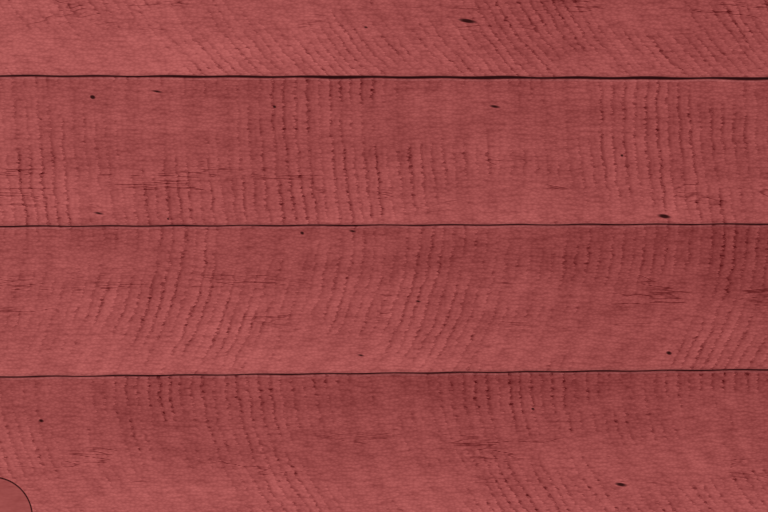
A Shadertoy shader for this texture:

```glsl
// Four weathered, red-painted wooden boards with saw marks, grain, nail holes and dark seams.

vec2 hash2(vec2 p) {
    return fract(sin(vec2(dot(p, vec2(127.1, 311.7)), dot(p, vec2(269.5, 183.3)))) * 43758.5);
}

// Distance to the nearest scattered point
float cellular(vec2 p) {
    vec2 cell = floor(p);
    float nearest = 2.0;
    for (int y = -1; y <= 1; y++)
    for (int x = -1; x <= 1; x++) {
        vec2 c = cell + vec2(x, y);
        nearest = min(nearest, length(c + hash2(c) - p));
    }
    return nearest;
}

// Layered, warped sines, roughly -1 to 1
float waves(vec2 p) {
    float sum = 0.0, amp = 0.5;
    for (int i = 0; i < 5; i++) {
        p = mat2(1.6, 1.1, -1.1, 1.6) * p + 1.7;
        p += 0.6 * sin(p.yx * 0.8 + float(i));
        sum += amp * sin(p.x) * sin(p.y);
        amp *= 0.62;
    }
    return sum;
}

// Sparse nail holes and short splits, one chance per cell
float holes(vec2 p, float px) {
    vec2 cell = floor(p * 8.0);
    vec2 h = hash2(cell + 31.0), size = hash2(cell + 77.0);
    vec2 d = p - (cell + 0.25 + 0.5 * h) / 8.0;
    d.y += 0.15 * d.x;
    d.x /= 1.2 + 4.0 * size.y * size.y * size.y;
    float radius = 0.0012 + 0.0024 * size.x * size.x;
    return step(fract(h.x * 17.0 + h.y * 5.0), 0.24) * (1.0 - smoothstep(-px, px, length(d) - radius));
}

// Faint oval rings around a few knots
float knots(vec2 p) {
    vec2 cell = floor(p * 2.6);
    vec2 h = hash2(cell + 5.0);
    float d = length((p - (cell + 0.2 + 0.6 * h) / 2.6) * vec2(0.8, 1.2));
    float rings = sin(d * 520.0 + 2.5 * waves(p * 14.0));
    return step(h.y, 0.55) * rings * smoothstep(0.026, 0.006, d);
}

void mainImage(out vec4 fragColor, in vec2 fragCoord) {
    float px = 1.0 / iResolution.y;
    vec2 p = fragCoord * px;

    // Boards: the seams fan out slightly from left to right
    float height = 0.294 - 0.0065 * p.x;
    float v = (p.y - 0.264 - 0.0095 * p.x) / height;
    float board = floor(v) + 1.0, f = fract(v);
    vec2 q = p + vec2(board * 3.7, board * 1.3);

    // Broad mottling, paler toward the lower edge of each board and the left
    float tone = 0.61 + 0.30 * (0.5 - f) + 0.17 * waves(q * vec2(1.3, 4.0));
    tone += 0.13 * waves(q * vec2(8.0, 20.0)) + 0.13 * (0.6 - p.x);

    // Fibres and pores, the finest texture
    float fibre = cellular(q * vec2(26.0, 150.0) + vec2(0.0, 1.5 * waves(q * 3.0)));
    float pores = cellular(q * vec2(130.0, 210.0));
    float fleck = smoothstep(0.34, 0.1, cellular(q * vec2(38.0, 105.0)));
    tone += 0.26 * (0.47 - fibre) + 0.30 * (0.47 - pores);

    // Curved saw marks, leaning differently on each board, uneven from stroke to stroke
    float lean = 0.13 * sin(board * 1.9 - 0.7) - 0.03;
    float arc = p.x - lean * (1.0 - (1.0 - f) * (1.0 - f));
    float phase = arc * 285.0 + 2.6 * waves(q * vec2(4.0, 2.0)) + 1.1 * waves(q * vec2(14.0, 34.0));
    phase += 1.3 * (fibre + pores - 0.95);
    vec2 stroke = hash2(vec2(floor(phase / 6.2832 + 0.25), board));
    float wear = smoothstep(-0.5, 0.6, waves(q * vec2(4.0, 8.0) + 4.0) + 0.3 * waves(q * vec2(30.0, 50.0)));
    float dashes = 0.5 + 0.5 * sin(p.y * 430.0 + 3.0 * waves(q * vec2(5.0, 8.0)));
    wear *= mix(1.0, 0.3 + 1.1 * dashes, board < 0.5 ? 0.9 : 0.25);
    float groove = pow(0.5 + 0.5 * sin(phase), 4.0) * (0.3 + 0.9 * stroke.x);
    float ridge = pow(0.5 + 0.5 * sin(phase + 1.7), 6.0);
    tone += wear * (0.10 * ridge - 0.34 * groove);
    tone -= fleck * (0.08 + 0.30 * wear * groove);
    tone -= 0.05 * sin(arc * 113.0 + 3.0 * waves(q * 2.0));

    // Long contour grain, broken into thin dark pieces
    float contour = abs(waves(q * vec2(2.6, 19.0)) + 0.08 * (fibre - 0.47));
    float band = smoothstep(0.30, 0.05, abs(f - 0.42 - 0.12 * sin(board * 2.4)));
    float broken = smoothstep(-0.1, 0.3, waves(q * vec2(9.0, 12.0) + 8.0));
    tone -= 0.42 * band * broken * smoothstep(0.07, 0.0, contour);
    tone += 0.13 * knots(p);

    vec3 color = mix(vec3(0.455, 0.182, 0.182), vec3(0.71, 0.368, 0.358), clamp(tone, -0.4, 1.08));

    // Holes and splits
    color = mix(color, vec3(0.16, 0.05, 0.05), 0.9 * holes(p, px));

    // Seams: the uppermost is the widest
    float seam = floor(v + 0.5);
    float gap = (v - seam) * height + 0.0006 * sin(p.x * 47.0 + seam);
    float halfWidth = seam > 1.5 ? 0.0013 + 0.0009 * smoothstep(0.0, 0.8, p.x) : 0.0009;
    halfWidth *= 1.0 + 0.35 * sin(p.x * 9.0 + seam) * sin(p.x * 31.0);
    color *= 1.0 - 0.10 * smoothstep(0.009, 0.0, abs(gap));
    color += 0.05 * smoothstep(0.003, 0.0, abs(gap + halfWidth + 0.003));
    color = mix(color, vec3(0.13, 0.035, 0.04), 0.9 * (1.0 - smoothstep(-px, px, abs(gap) - halfWidth)));

    // Round plug cut into the lower left corner
    float plug = length(p - vec2(-0.015, -0.01)) - 0.078;
    color = mix(color, vec3(0.58, 0.28, 0.27) + 0.02 * (0.45 - fibre), 0.7 * smoothstep(px, -px, plug));
    color = mix(color, vec3(0.15, 0.05, 0.05), 0.9 * (1.0 - smoothstep(-px, px, abs(plug) - 0.001)));

    fragColor = vec4(color, 1.0);
}
```
